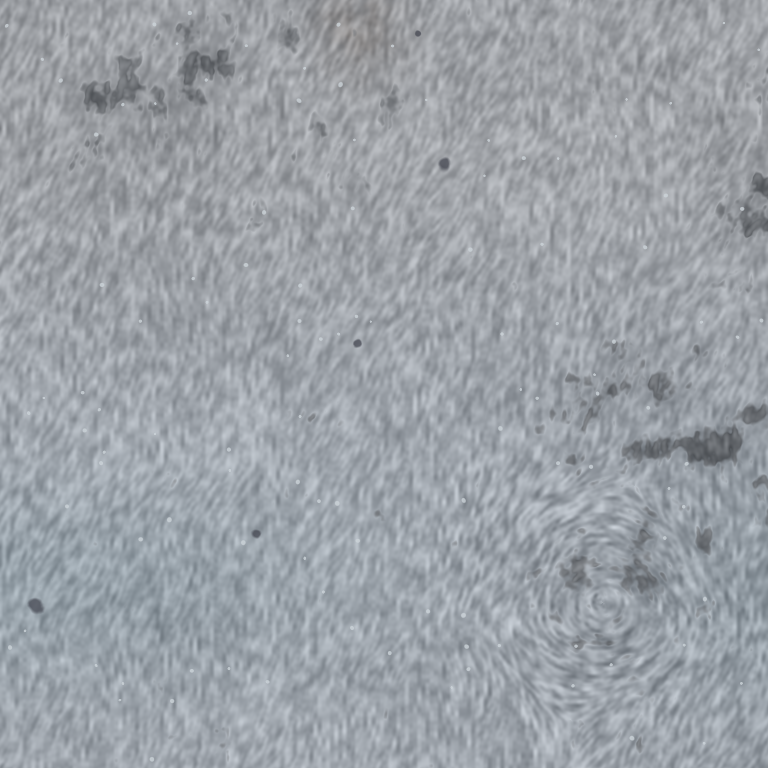
A WebGL 1 fragment shader for this texture:

```glsl
precision highp float;

uniform vec2 u_resolution;

const vec3 STONE = vec3(0.618, 0.643, 0.672);
const vec3 WARM_STONE = vec3(0.628, 0.640, 0.658);
const vec3 BLUE_STONE = vec3(0.572, 0.622, 0.655);
const vec3 STAIN = vec3(0.53, 0.51, 0.50);
const vec3 DARK_PATCH = vec3(0.375, 0.388, 0.405);
const vec3 PIT = vec3(0.27, 0.28, 0.32);
const vec3 SPECK = vec3(0.80, 0.83, 0.85);

const float GRAIN_FREQ = 185.0;
const float GRAIN_STEP = 0.0016;
const float GRAIN_CONTRAST = 0.30;
const float MOTTLE_CONTRAST = 0.06;
const float PATCH_FREQ = 24.0;
const float SPECK_FREQ = 42.0;
const float PIT_FREQ = 8.0;
const vec2 GRAIN_DIRECTION = vec2(0.26, 0.966);
const vec2 SWIRL_CENTER = vec2(0.785, 0.215);
const float SWIRL_RADIUS = 0.19;

float hash(vec2 p) {
  vec3 q = fract(p.xyx * 0.1031);
  q += dot(q, q.yzx + 33.33);
  return fract((q.x + q.y) * q.z);
}

float noise(vec2 p) {
  vec2 i = floor(p);
  vec2 f = fract(p);
  f = f * f * (3.0 - 2.0 * f);
  float low = mix(hash(i), hash(i + vec2(1.0, 0.0)), f.x);
  float high = mix(hash(i + vec2(0.0, 1.0)), hash(i + 1.0), f.x);
  return mix(low, high, f.y);
}

float fbm(vec2 p) {
  float sum = 0.0;
  float weight = 0.5;
  for (int i = 0; i < 4; i++) {
    sum += weight * noise(p);
    p = mat2(1.6, 1.2, -1.2, 1.6) * p + 17.3;
    weight *= 0.5;
  }
  return sum / 0.9375;
}

float blob(vec2 p, vec2 center, vec2 radius) {
  vec2 d = (p - center) / radius;
  return exp(-dot(d, d));
}

// Squaring as a complex number makes opposite directions equal
vec2 squareDirection(vec2 d) {
  return vec2(d.x * d.x - d.y * d.y, 2.0 * d.x * d.y);
}

vec2 flow(vec2 p, float swirl) {
  vec2 d = p - SWIRL_CENTER;
  vec2 tangent = vec2(-d.y, d.x) / max(length(d), 0.001);
  vec2 m = mix(squareDirection(GRAIN_DIRECTION), squareDirection(tangent), swirl);
  float angle = 0.5 * atan(m.y, m.x) + 0.7 * (noise(p * 14.0) - 0.5);
  return vec2(cos(angle), sin(angle));
}

// Noise averaged along the flow gives short brushed grains
float grain(vec2 p, vec2 direction) {
  float sum = 0.0;
  for (int i = -4; i <= 4; i++) {
    sum += noise((p + direction * float(i) * GRAIN_STEP) * GRAIN_FREQ);
  }
  return sum / 9.0 - 0.5;
}

// Soft dots, one at most per grid cell
float dots(vec2 p, float chance, float radius, float seed) {
  vec2 cell = floor(p) + seed;
  vec2 center = 0.25 + 0.5 * vec2(hash(cell + 3.1), hash(cell + 8.7));
  float size = radius * mix(0.5, 1.0, hash(cell + 5.9));
  float present = step(hash(cell), chance);
  return present * (1.0 - smoothstep(0.5 * size, size, length(fract(p) - center)));
}

float patchDensity(vec2 p) {
  float density = 0.62 * blob(p, vec2(0.17, 0.88), vec2(0.28, 0.13));
  density += 0.75 * blob(p, vec2(0.97, 0.75), vec2(0.11, 0.18));
  density += 0.95 * blob(p, vec2(0.86, 0.46), vec2(0.15, 0.09));
  density += 0.75 * blob(p, SWIRL_CENTER, vec2(0.15, 0.14));
  density += 0.50 * blob(p, vec2(0.98, 0.33), vec2(0.13, 0.10));
  density += 0.80 * blob(p, vec2(0.69, 0.79), vec2(0.03));
  return min(density, 1.0);
}

void main() {
  vec2 p = gl_FragCoord.xy / u_resolution;
  float swirl = blob(p, SWIRL_CENTER, vec2(SWIRL_RADIUS));
  vec2 direction = flow(p, swirl);
  float fiber = grain(p, direction);
  float mottle = fbm(p * 45.0 + 9.0) - 0.5;

  // Broad tints
  vec3 color = mix(STONE, WARM_STONE, smoothstep(0.35, 0.85, p.y));
  float blue = blob(p, vec2(0.05, 0.24), vec2(0.40, 0.13));
  blue += 0.7 * blob(p, vec2(1.0, 0.22), vec2(0.14, 0.16));
  color = mix(color, BLUE_STONE, 0.75 * min(blue, 1.0));
  color += 0.07 * (fbm(p * 5.0) - 0.5);
  float stain = blob(p, vec2(0.47, 0.96), vec2(0.055, 0.06));
  color = mix(color, STAIN, stain * (0.6 + mottle));

  // Ragged dark patches
  float ragged = fbm(p * PATCH_FREQ + 31.0) + 0.35 * fiber;
  float density = patchDensity(p);
  float worn = smoothstep(-0.04, 0.10, ragged - mix(0.86, 0.53, density));
  color = mix(color, DARK_PATCH, 0.88 * worn);
  color -= 0.035 * density;

  // Grain, pits and bright specks
  color += GRAIN_CONTRAST * (1.0 + 0.5 * swirl) * fiber + MOTTLE_CONTRAST * mottle;
  vec2 warp = 0.012 * vec2(mottle, noise(p * 60.0) - 0.5);
  color = mix(color, PIT, 0.75 * dots((p + warp) * PIT_FREQ, 0.13, 0.10, 4.0));
  color = mix(color, SPECK, 0.8 * dots((p + 0.3 * warp) * SPECK_FREQ, 0.07, 0.17, 61.0));

  gl_FragColor = vec4(clamp(color, 0.0, 1.0), 1.0);
}
```
